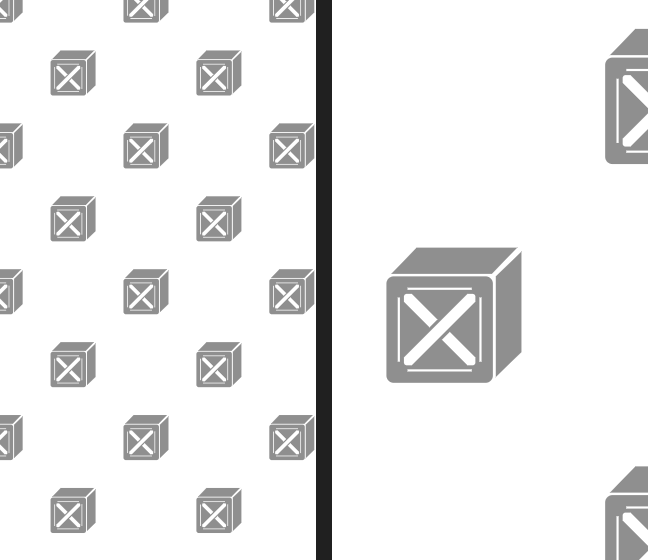
Left, the full canvas; right, a detail of the centre.
A Shadertoy shader for this pattern:

```glsl
const float CANVAS_HEIGHT = 1152.0; // canvas height in crate units
const float SPACING = 300.0;        // distance between crates in a row
const vec3 PAPER = vec3(1.0);
const vec3 INK = vec3(0.56);

float boxDistance(vec2 p, vec2 halfSize, float radius) {
    vec2 d = abs(p) - halfSize + radius;
    return length(max(d, 0.0)) + min(max(d.x, d.y), 0.0) - radius;
}

// Parallelogram with horizontal edges and slanted ends
float slantedDistance(vec2 p, vec2 halfSize, float slant) {
    float ends = (abs(p.x - slant * p.y) - halfSize.x) / sqrt(1.0 + slant * slant);
    return max(ends, abs(p.y) - halfSize.y);
}

// Four thin lines just inside the border of the front face
float frameDistance(vec2 p, float offset, float halfLength, float halfWidth) {
    p = abs(p);
    if (p.y > p.x) p = p.yx;
    return boxDistance(p - vec2(offset, 0.0), vec2(halfWidth, halfLength), 0.0);
}

// Crossed planks; the rising one lies on top, with a gap on either side
float crossDistance(vec2 p, float extent, float halfWidth, float gap) {
    float rising = abs(p.x - p.y) * 0.7071 - halfWidth;
    float falling = abs(p.x + p.y) * 0.7071 - halfWidth;
    float planks = min(rising, max(falling, gap - rising));
    return max(planks, boxDistance(p, vec2(extent), 2.0));
}

float coverage(float dist, float pixel) {
    return clamp(0.5 - dist / pixel, 0.0, 1.0);
}

float crateInk(vec2 p, float pixel) {
    // Lid and side mirror each other across the diagonal
    float lid = slantedDistance(p - vec2(0.5, 37.2), vec2(34.5, 9.0), 0.97);
    float side = slantedDistance(p.yx - vec2(0.5, 37.8), vec2(34.5, 8.8), 0.97);

    // Front face with its cut-out lines
    vec2 f = p - vec2(-9.5, -10.0);
    float front = coverage(boxDistance(f, vec2(36.5), 5.0), pixel);
    float frame = coverage(frameDistance(f, 28.0, 22.0, 0.75), pixel);
    float planks = coverage(crossDistance(f, 24.5, 3.8, 2.2), pixel);
    front *= (1.0 - frame) * (1.0 - planks);

    return max(front, max(coverage(lid, pixel), coverage(side, pixel)));
}

// Rows half a spacing apart, every other row shifted sideways
vec2 staggeredCell(vec2 p, float spacing) {
    float rowHeight = 0.5 * spacing;
    float row = floor(p.y / rowHeight + 0.5);
    float x = p.x + rowHeight * mod(row, 2.0);
    return vec2(mod(x + rowHeight, spacing) - rowHeight, p.y - row * rowHeight);
}

void mainImage(out vec4 fragColor, in vec2 fragCoord) {
    float pixel = CANVAS_HEIGHT / iResolution.y;
    vec2 p = (fragCoord - vec2(0.0, iResolution.y)) * pixel;
    float ink = crateInk(staggeredCell(p, SPACING), pixel);
    fragColor = vec4(mix(PAPER, INK, ink), 1.0);
}
```
